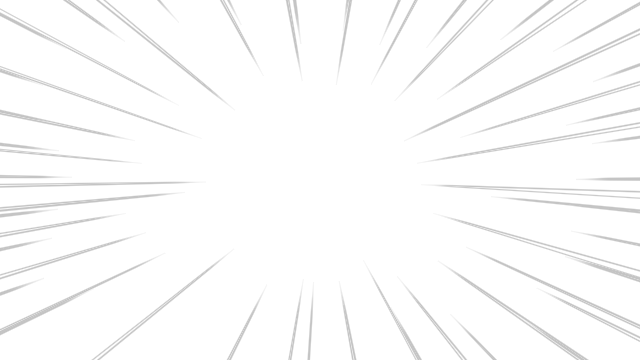
A Shadertoy shader for this background:

```glsl
// Draws grey paired speed lines that burst outward around an empty white centre.

const float TAU = 6.2831853;
const vec3 PAPER = vec3(1.0);
const vec3 INK = vec3(0.77);
const int LONG_COUNT = 31;          // streaks that reach close to the centre
const float LONG_FIRST = 17.0;      // angles are in degrees
const float LONG_STEP = 11.25;      // stops short of a full turn: a gap at the right
const int ACCENT_COUNT = 29;        // bolder streaks along the border
const float ACCENT_FIRST = 288.0;   // the accents leave the lower left bare
const float ACCENT_STEP = 10.5;
const float CLEAR_RADIUS = 0.28;    // in canvas heights
const float SIDE_STRETCH = 0.13;    // wider clearing at the left and right
const float LEFT_STRETCH = 0.05;
const float ALTERNATION = 0.08;     // every other streak is longer
const vec2 ACCENT_START = vec2(0.66, 0.86); // in border ellipses
const float CORNER_PUSH = 0.22;
const vec2 HALF_WIDTH = vec2(0.0017, 0.0029);
const vec2 SPREAD = vec2(0.008, 0.030);     // slope between paired strokes
const float TIP_FADE = 0.10;

float hash(float n) {
    return fract(sin(n * 127.1 + 31.7) * 4375.85);
}

float bump(float x, float centre, float width) {
    float t = (x - centre) / width;
    return exp(-t * t);
}

// Pixel coverage of a band centred on the given offset.
float bandCoverage(float offset, float halfWidth, float pixel) {
    float high = min(offset + 0.5 * pixel, halfWidth);
    float low = max(offset - 0.5 * pixel, -halfWidth);
    return max(high - low, 0.0) / pixel;
}

// Two tapered strokes that part slowly from a shared tip.
float streak(vec2 p, vec2 dir, float start, float id, float boldness, float pixel) {
    float along = dot(p, dir) - start;
    if (along < 0.0) return 0.0;
    float side = dir.x * p.y - dir.y * p.x;
    float growth = smoothstep(0.0, TIP_FADE, along);
    float spread = mix(SPREAD.x, SPREAD.y, hash(id + 113.0));
    float width = boldness * mix(HALF_WIDTH.x, HALF_WIDTH.y, hash(id + 171.0));
    width *= mix(0.4, 1.0, growth);
    float gap = 0.5 * spread * along;
    float first = bandCoverage(side - gap, width, pixel);
    float second = bandCoverage(side + gap, width * 0.75, pixel);
    return max(first, second) * mix(0.25, 1.0, growth);
}

// Uneven spacing: one broad shifted sector and two narrow ones.
float angularDrift(float degree) {
    float upperLeft = smoothstep(107.0, 122.0, degree) - smoothstep(176.0, 195.0, degree);
    return 7.3 * upperLeft + 13.5 * bump(degree, 247.0, 15.0)
         - 4.0 * bump(degree, 298.5, 6.0) + 7.0 * bump(degree, 344.0, 7.0);
}

// Edge of the clearing, with a notch at the left and a few wider sectors.
float clearingEdge(float degree, float sideways) {
    float edge = CLEAR_RADIUS + SIDE_STRETCH * sideways * sideways - LEFT_STRETCH * sideways;
    edge -= 0.23 * bump(degree, 174.5, 5.0);
    edge += 0.08 * bump(degree, 57.0, 8.0) + 0.12 * bump(degree, 163.0, 7.0);
    edge += 0.15 * bump(degree, 208.0, 8.0) + 0.15 * bump(degree, 311.0, 10.0);
    return edge + 0.07 * bump(degree, 336.0, 10.0);
}

float longStreaks(vec2 p, vec2 border, float pixel) {
    float ink = 0.0;
    for (int i = 0; i < LONG_COUNT; i++) {
        float id = float(i);
        float degree = LONG_FIRST + LONG_STEP * id;
        float angle = radians(degree + angularDrift(degree));
        float sideways = cos(angle);
        float parity = 2.0 * mod(id, 2.0) - 1.0;
        float start = clearingEdge(degree, sideways) + ALTERNATION * parity * sideways;
        vec2 dir = normalize(border * vec2(sideways, sin(angle)));
        ink = max(ink, streak(p, dir, start, id, 1.0, pixel));
    }
    return ink;
}

// Short streaks that start farther out towards the corners.
float borderAccents(vec2 p, vec2 border, float pixel) {
    float ink = 0.0;
    for (int i = 0; i < ACCENT_COUNT; i++) {
        float id = float(i) + 211.0;
        float jitter = hash(id) - 0.5;
        float angle = radians(ACCENT_FIRST + ACCENT_STEP * (float(i) + 0.3 * jitter));
        vec2 rim = border * vec2(cos(angle), sin(angle));
        float diagonal = sin(2.0 * angle);
        float start = mix(ACCENT_START.x, ACCENT_START.y, hash(id + 57.0))
                    + CORNER_PUSH * diagonal * diagonal;
        float rimDistance = length(rim);
        vec2 dir = rim / rimDistance;
        ink = max(ink, streak(p, dir, start * rimDistance, id, 1.35, pixel));
    }
    return ink;
}

void mainImage(out vec4 fragColor, in vec2 fragCoord) {
    // Centred coordinates in canvas heights
    vec2 p = (fragCoord - 0.5 * iResolution.xy) / iResolution.y;
    vec2 border = 0.5 * vec2(iResolution.x / iResolution.y, 1.0);
    float pixel = 1.25 / iResolution.y;

    float ink = max(longStreaks(p, border, pixel), borderAccents(p, border, pixel));
    fragColor = vec4(mix(PAPER, INK, clamp(ink, 0.0, 1.0)), 1.0);
}
```
